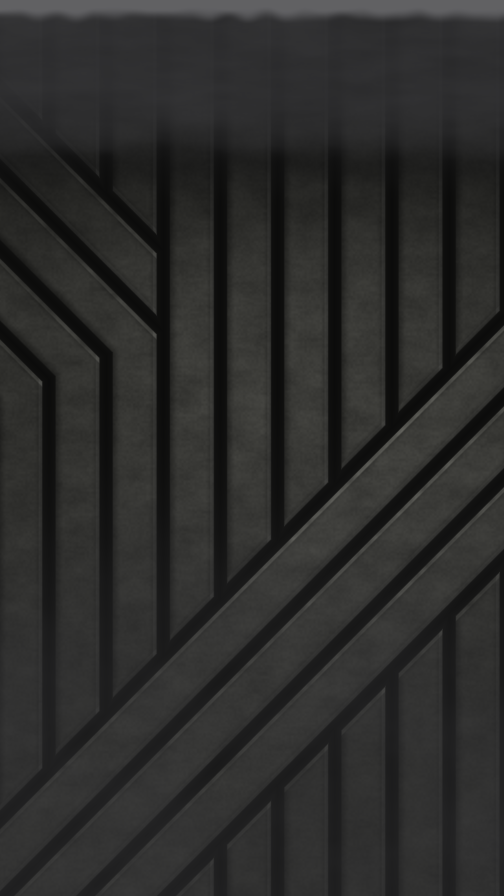
Reproduce this background procedurally as a WebGL 2 fragment shader.

```glsl
#version 300 es
precision highp float;
// Dark bevelled metal bars with vertical runs, nested chevrons and a diagonal band under haze.
uniform vec2 u_resolution;
out vec4 fragColor;

float hash(vec2 p) {
  vec3 q = fract(p.xyx * vec3(0.1031, 0.103, 0.0973));
  q += dot(q, q.yzx + 33.33);
  return fract((q.x + q.y) * q.z);
}

float noise(vec2 p) {
  vec2 i = floor(p), f = fract(p);
  f = f * f * (3.0 - 2.0 * f);
  return mix(mix(hash(i), hash(i + vec2(1, 0)), f.x),
             mix(hash(i + vec2(0, 1)), hash(i + vec2(1, 1)), f.x), f.y);
}

float fbm(vec2 p) {
  float sum = 0.0, amp = 0.5;
  for (int i = 0; i < 5; i++) {
    sum += amp * noise(p);
    p = p * 2.03 + 17.3;
    amp *= 0.5;
  }
  return sum;
}

// Distances from a point to the left, right, top and bottom groove of its bar.
vec4 barSides(vec2 p) {
  float column = p.x - 0.857;
  float rise = (p.x + p.y) * 0.7071 - 0.14;
  float fall = (p.y - p.x) * 0.7071 - 0.08;
  float f = fract(column);
  vec4 side = vec4(f, 1.0 - f, 9.0, 9.0);
  if (rise > 13.0) {
    side.z = rise - 13.0;
  } else if (rise > 10.0) {
    side = vec4(9.0, 9.0, fract(rise), 1.0 - fract(rise));
  } else if (column > 2.0) {
    side.w = 10.0 - rise;
  } else if (fall < 1.0) {
    side.w = 1.0 - fall;
  } else if (fall < 2.0) {
    side = vec4(9.0, 2.0 - column, fall - 1.0, 2.0 - fall);
  } else {
    float nest = min(fall - 2.0, 2.0 - column);
    float ring = floor(nest);
    side = vec4(1.0 - fract(nest), 2.0 - column - ring, fall - 2.0 - ring, 10.0 - rise);
  }
  return side;
}

// Thin bevel line lying just outside the groove, kept off the other sides.
float bevel(float d, float nearest, float aa) {
  float line = smoothstep(0.11 - aa, 0.11 + aa, d) * (1.0 - smoothstep(0.18 - aa, 0.18 + aa, d));
  return line * smoothstep(0.09, 0.13, nearest);
}

void main() {
  // One unit is the pitch of the bars; y runs downwards.
  vec2 p = vec2(gl_FragCoord.x, u_resolution.y - gl_FragCoord.y) * 8.816 / u_resolution.x;
  float aa = 8.816 / u_resolution.x;
  vec4 side = barSides(p);
  float nearest = min(min(side.x, side.y), min(side.z, side.w));
  float rise = (p.x + p.y) * 0.7071 - 0.14;
  float band = step(10.0, rise) * step(rise, 13.0);

  // Worn metal lit from the middle
  vec2 away = (p - vec2(5.0, 7.2)) / vec2(4.5, 4.2);
  float glow = exp(-dot(away, away));
  float tone = 0.165 + 0.065 * glow + 0.025 * band;
  tone *= mix(0.68, 1.0, smoothstep(2.6, 5.2, p.y));
  float grain = fbm(p * vec2(2.2, 3.0)) - 0.48;
  float scratch = noise(p * vec2(5.0, 19.0)) - 0.5;
  float speck = noise(p * 26.0) - 0.5;
  tone *= 1.0 + 0.35 * grain + 0.06 * scratch + 0.1 * speck;
  vec3 color = tone * vec3(1.01, 1.01, 0.95);

  // Soft shadow, bevels and grooves
  color *= mix(0.62, 1.0, smoothstep(0.08, 0.27, nearest));
  float wear = 0.65 + 0.7 * noise(p * 7.0);
  float shine = 0.06 + 0.11 * glow * (0.4 + 0.6 * band);
  color += vec3(1.0, 1.0, 0.94) * wear * shine * bevel(side.z, nearest, aa);
  color += 0.045 * bevel(side.y, nearest, aa) + 0.03 * bevel(side.w, nearest, aa);
  float groove = 1.0 - smoothstep(0.115 - aa, 0.115 + aa, nearest);
  vec3 pit = vec3(0.058, 0.058, 0.055) * (0.75 + 2.5 * nearest);
  color = mix(color, pit, groove);

  // Haze rising from the floor
  float drift = fbm(p * vec2(0.45, 0.6) + 4.0);
  float low = smoothstep(6.5, 13.5, p.y) * (0.22 + 0.4 * drift);
  color = mix(color, vec3(0.22, 0.22, 0.23), low);

  // Smoky sheet across the top, with a ragged lower rim
  float ragged = p.y + 0.3 * (fbm(vec2(p.x * 0.7, p.y * 2.0)) - 0.5);
  float sheet = 0.8 * (1.0 - smoothstep(1.3, 3.6, ragged));
  sheet += 0.16 * (1.0 - smoothstep(2.5, 2.8, ragged));
  vec3 smoke = vec3(0.195, 0.195, 0.202) * (0.86 + 0.28 * fbm(p * vec2(0.6, 2.5)));
  color = mix(color, smoke, min(sheet, 0.88));
  color *= 1.0 - 0.16 * exp(-pow((ragged - 2.85) / 0.3, 2.0));

  // Pale strip along the top edge
  float strip = 1.0 - smoothstep(0.14, 0.4, p.y + 0.1 * (noise(p * 3.0) - 0.5));
  color = mix(color, vec3(0.38, 0.38, 0.39), strip);
  fragColor = vec4(color, 1.0);
}
```
